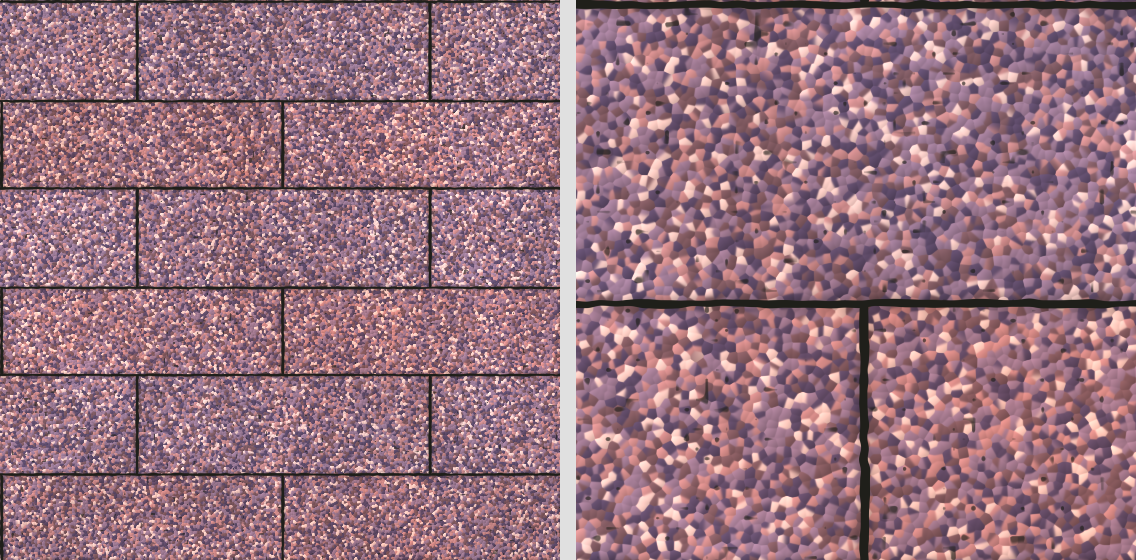
Left: the whole. Right: its middle third, enlarged.
Write a WebGL 1 fragment shader that draws this texture.

```glsl
precision highp float;
// Mauve granite block paving: alternating tall and short courses with dark joints.
uniform vec2 u_resolution;

#define COURSE_PAIRS 3.0     // tall + short course repeats down the canvas
#define TALL_SHARE 0.533     // part of a pair taken by the tall course
#define TOP_OFFSET 0.003
#define TALL_JOINTS vec2(0.245, 0.768)
#define SHORT_JOINTS vec2(0.003, 0.505)
#define BED_HALF_WIDTH 0.0021
#define HEAD_HALF_WIDTH 0.0026
#define GRAINS 210.0         // stone grains across the canvas
#define GRAIN_SHARPNESS 11.0
#define JOINT_WOBBLE 0.0016
#define RELIEF 0.20

const vec3 MAUVE = vec3(0.62, 0.49, 0.58);
const vec3 PLUM  = vec3(0.37, 0.30, 0.41);
const vec3 BROWN = vec3(0.50, 0.36, 0.38);
const vec3 PINK  = vec3(0.81, 0.56, 0.55);
const vec3 CREAM = vec3(1.00, 0.84, 0.79);
const vec3 JOINT = vec3(0.12, 0.12, 0.10);

float hash(vec2 p) {
  return fract(sin(dot(p, vec2(12.9898, 78.233))) * 43758.5453);
}

// Value noise that wraps after `period` cells.
float noise(vec2 uv, float period) {
  vec2 p = uv * period, i = floor(p), f = fract(p);
  f = f * f * (3.0 - 2.0 * f);
  vec2 a = mod(i, period), b = mod(i + 1.0, period);
  return mix(mix(hash(a), hash(vec2(b.x, a.y)), f.x),
             mix(hash(vec2(a.x, b.y)), hash(b), f.x), f.y);
}

vec3 mineral(float pick) {
  vec3 c = mix(PLUM, BROWN, step(0.22, pick));
  c = mix(c, MAUVE, step(0.41, pick));
  c = mix(c, PINK, step(0.71, pick));
  return mix(c, CREAM, step(0.89, pick));
}

// Jittered grains, softly blended where they meet and lit from the upper left.
vec3 granite(vec2 uv) {
  vec2 p = uv * GRAINS, cell = floor(p);
  vec3 sum = vec3(0.0);
  float total = 0.0;
  for (int y = -1; y <= 1; y++) {
    for (int x = -1; x <= 1; x++) {
      vec2 neighbour = cell + vec2(float(x), float(y));
      vec2 id = mod(neighbour, GRAINS);
      vec2 jitter = vec2(hash(id + 17.3), hash(id + 41.7));
      vec2 d = p - neighbour - jitter;
      float weight = exp(-GRAIN_SHARPNESS * dot(d, d));
      float light = 1.0 + RELIEF * clamp(dot(d, vec2(-0.7, 0.7)), -1.0, 1.0);
      sum += weight * light * mineral(hash(id + 5.1));
      total += weight;
    }
  }
  return sum / max(total, 1e-6);
}

float wrapDistance(float a, float b) {
  return abs(fract(a - b + 0.5) - 0.5);
}

void main() {
  vec2 uv = gl_FragCoord.xy / u_resolution;
  float pixel = 1.0 / min(u_resolution.x, u_resolution.y);

  // Ragged joint edges
  vec2 rough = vec2(noise(uv, 150.0), noise(uv + 0.37, 110.0)) - 0.5;
  vec2 p = uv + JOINT_WOBBLE * rough;

  // Courses and the blocks within them
  float t = (1.0 - p.y - TOP_OFFSET) * COURSE_PAIRS;
  float pair = mod(floor(t), COURSE_PAIRS), f = fract(t);
  float isShort = step(TALL_SHARE, f);
  vec2 joints = mix(TALL_JOINTS, SHORT_JOINTS, isShort);
  float column = step(joints.y - joints.x, fract(p.x - joints.x));
  vec2 block = vec2(column, pair * 2.0 + isShort);

  // Distance to the joint edge
  float bed = min(abs(f - TALL_SHARE), min(f, 1.0 - f)) / COURSE_PAIRS;
  float head = min(wrapDistance(p.x, joints.x), wrapDistance(p.x, joints.y));
  float edge = min(bed - BED_HALF_WIDTH, head - HEAD_HALF_WIDTH);
  edge += 0.0012 * (noise(uv + 0.61, 60.0) - 0.5);

  // Stone with warm stains, block tint and mottling
  vec3 colour = granite(uv);
  float stain = 0.6 * noise(uv, 7.0) + 0.4 * noise(uv + 0.2, 19.0);
  float warmth = clamp(0.45 * isShort + 0.9 * (stain - 0.4)
                       + 0.3 * (hash(block + 2.6) - 0.5), 0.0, 1.0);
  colour *= mix(vec3(1.0, 1.0, 1.04), vec3(1.03, 0.92, 0.88), warmth);
  colour *= 0.96 + 0.07 * hash(block + 8.4) + 0.10 * (noise(uv + 0.5, 13.0) - 0.5);
  colour *= 0.86 + 0.14 * smoothstep(0.0, 0.007, edge);

  // Scattered dark pits
  float pits = smoothstep(0.88, 0.97, noise(uv + 0.13, 170.0));
  colour = mix(colour, JOINT, 0.65 * pits);

  float stone = smoothstep(-0.7 * pixel, 0.7 * pixel, edge);
  gl_FragColor = vec4(mix(JOINT, colour, stone), 1.0);
}
```
